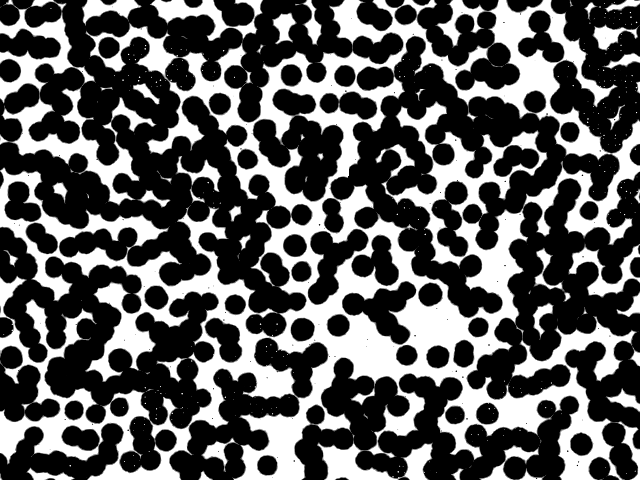
A Shadertoy shader for this pattern:

```glsl
// Dark round grains on white, joined into short bent chains that touch and clump.
// Each cell of a staggered grid holds one chain of up to four smoothly merged discs;
// noise roughens the outlines, and sparse specks dot the ground and some grains.

const vec3  INK = vec3(0.0);
const vec3  PAPER = vec3(1.0);
const float PITCH = 0.058;        // spacing of the chains, in canvas heights
const float JITTER = 0.45;        // random shift of a chain, in cells
const float RADIUS = 0.0220;      // mean grain radius
const float RADIUS_SPREAD = 0.26; // relative variation of the radius
const float LINK = 1.5;           // distance between linked grains, in radii
const float BEND = 0.45;          // strongest curvature of a chain
const float MERGE = 0.005;        // rounding of the necks inside a chain
const float WARP = 0.0035;        // slow distortion of the round shapes
const float ROUGHNESS = 0.0016;   // fine unevenness of the outlines
const float SOFTNESS = 0.0016;    // half width of the edge ramp
const float SPECK_PITCH = 0.011;
const float DUST_SHARE = 0.035;   // cells with a dark speck on the ground
const float PIT_SHARE = 0.40;     // cells with a light speck in pitted areas
const float TAU = 6.2831853;

// Four random values in 0..1 from a cell and a seed
vec4 hash4(vec2 cell, uint seed) {
    uvec4 v = uvec4(ivec4(ivec2(cell), 0, 1)) + uvec4(seed, 7u, seed * 3u, 11u);
    v = v * 1664525u + 1013904223u;
    for (int i = 0; i < 2; i++) {
        v.x += v.y * v.w;
        v.y += v.z * v.x;
        v.z += v.x * v.y;
        v.w += v.y * v.z;
        v ^= v >> 16u;
    }
    return vec4(v >> 8u) / 16777216.0;
}

// Smooth value noise, two channels
vec2 noise2(vec2 p, uint seed) {
    vec2 c = floor(p), f = fract(p);
    f = f * f * (3.0 - 2.0 * f);
    vec2 low = mix(hash4(c, seed).xy, hash4(c + vec2(1, 0), seed).xy, f.x);
    vec2 high = mix(hash4(c + vec2(0, 1), seed).xy, hash4(c + vec2(1, 1), seed).xy, f.x);
    return mix(low, high, f.y);
}

float smoothMin(float a, float b, float k) {
    float h = max(k - abs(a - b), 0.0) / k;
    return min(a, b) - 0.25 * h * h * k;
}

// Number of grains in a chain; a few cells stay empty
int chainLength(float r) {
    return int(r > 0.06) + int(r > 0.47) + int(r > 0.77) + int(r > 0.93);
}

// Distance to one bent chain of discs centred at the origin
float chainDistance(vec2 p, vec2 cell, vec4 rnd) {
    vec4 size = RADIUS * (1.0 + RADIUS_SPREAD * (hash4(cell, 2u) - 0.5));
    float bend = BEND * (2.0 * hash4(cell, 3u).x - 1.0);
    vec2 dir = vec2(cos(TAU * rnd.z), sin(TAU * rnd.z));
    vec2 local = vec2(dot(p, dir), dot(p, vec2(-dir.y, dir.x)));
    int count = chainLength(rnd.w);
    float d = 1.0;
    for (int k = 0; k < count; k++) {
        float t = LINK * (float(k) - 0.5 * float(count - 1));
        vec2 grain = RADIUS * vec2(t, bend * (t * t - 1.0));
        if (count == 1) grain = vec2(0.0);
        d = smoothMin(d, length(local - grain) - size[k], MERGE);
    }
    return d;
}

// Distance to the nearest chain of the staggered grid
float grainDistance(vec2 p) {
    vec2 q = p / PITCH;
    float d = 1.0;
    for (int j = -1; j <= 1; j++) {
        float row = floor(q.y) + float(j);
        float shift = 0.5 * mod(row, 2.0);
        for (int i = -1; i <= 1; i++) {
            vec2 cell = vec2(floor(q.x - shift) + float(i), row);
            vec4 rnd = hash4(cell, 1u);
            vec2 centre = cell + vec2(shift, 0.0) + 0.5 + JITTER * (rnd.xy - 0.5);
            d = min(d, chainDistance(p - centre * PITCH, cell, rnd));
        }
    }
    return d;
}

// Coverage by tiny dots, present in the given share of cells
float specks(vec2 p, float share, uint seed, float soft) {
    vec2 cell = floor(p / SPECK_PITCH);
    vec4 rnd = hash4(cell, seed);
    vec2 centre = (cell + 0.25 + 0.5 * rnd.xy) * SPECK_PITCH;
    float radius = mix(0.0003, 0.0015, rnd.z * rnd.z);
    float dot_ = clamp(0.5 - (length(p - centre) - radius) / (2.0 * soft), 0.0, 1.0);
    return dot_ * step(rnd.w, share);
}

void mainImage(out vec4 fragColor, in vec2 fragCoord) {
    vec2 p = fragCoord / iResolution.y;
    float soft = max(SOFTNESS, 0.5 / iResolution.y);

    // Grains with uneven outlines
    vec2 warped = p + WARP * (noise2(p / 0.022, 4u) - 0.5);
    float d = grainDistance(warped) + ROUGHNESS * (noise2(p / 0.0045, 5u).x - 0.5);
    float ink = clamp(0.5 - d / (2.0 * soft), 0.0, 1.0);

    // Dark dust on the ground, light pits in patches of grains
    float dust = specks(p, DUST_SHARE, 6u, 0.001);
    float pitted = smoothstep(0.62, 0.85, noise2(p * 7.0, 8u).x);
    float pits = specks(p, PIT_SHARE * pitted, 9u, 0.001);
    ink = mix(max(ink, dust), ink * (1.0 - pits), ink);

    fragColor = vec4(mix(PAPER, INK, ink), 1.0);
}
```
